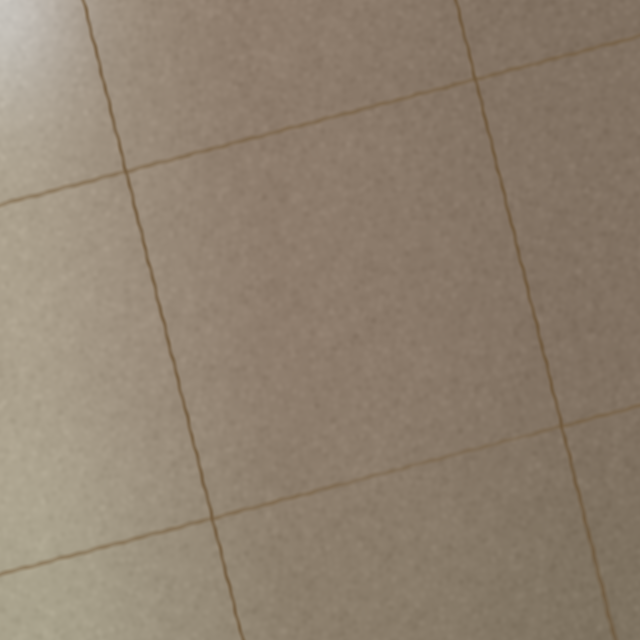
This texture is drawn by a WebGL 2 fragment shader. Its source:

```glsl
#version 300 es
precision highp float;
// Tilted square floor tiles with thin brown joints, under light falling from the left.
// An inverse basis maps the canvas to tile units; joints are distances to whole numbers.
// Cellular noise gives the fine speckle, layered sines the soft mottling and joint wear.
uniform vec2 u_resolution;
out vec4 outColor;

// Layout: one grid corner and the two tile edges, in canvas units
const vec2 CORNER = vec2(0.197, 0.732);
const vec2 EDGE_ACROSS = vec2(0.546, 0.144);
const vec2 EDGE_UP = vec2(-0.135, 0.542);

// Joints: x is the steep set, y the shallow set
const vec2 JOINT_HALF_WIDTH = vec2(0.0026, 0.0030);
const vec2 JOINT_SOFTNESS = vec2(0.0024, 0.0034);
const vec2 JOINT_STRENGTH = vec2(0.84, 0.62);
const float JOINT_WOBBLE = 0.0005;
const vec3 STEEP_JOINT = vec3(0.435, 0.34, 0.22);
const vec3 SHALLOW_JOINT = vec3(0.465, 0.37, 0.245);

// Tile colours from the lit left side to the shaded right side
const vec3 LIT = vec3(0.672, 0.630, 0.553);
const vec3 HALF_LIT = vec3(0.622, 0.568, 0.500);
const vec3 MIDDLE = vec3(0.558, 0.490, 0.427);
const vec3 SHADED = vec3(0.505, 0.443, 0.382);
const vec3 GLARE = vec3(0.12, 0.15, 0.20);
const vec3 LOW_TINT = vec3(-0.012, 0.004, -0.005);
const float LIGHT_SLANT = 0.12;

// Speckle
const float GRAIN_SCALE = 105.0;
const float GRAIN_STRENGTH = 0.036;
const float FLECK_SCALE = 58.0;
const float FLECK_STRENGTH = 0.020;
const float MOTTLE_STRENGTH = 0.004;
const float TILE_VARIATION = 0.004;

vec3 hash3(vec2 p) {
  vec3 q = fract(p.xyx * vec3(0.1031, 0.1030, 0.0973));
  q += dot(q, q.yxz + 33.33);
  return fract((q.xxy + q.yzz) * q.zyx);
}

// Soft spots around scattered cell points, each lighter or darker
float speckle(vec2 p) {
  vec2 cell = floor(p);
  float sum = 0.0;
  for (int j = -1; j <= 1; j++) {
    for (int i = -1; i <= 1; i++) {
      vec2 id = cell + vec2(i, j);
      vec3 h = hash3(id + 200.0);
      vec2 away = p - id - h.xy;
      sum += (h.z - 0.5) * smoothstep(0.9, 0.0, length(away));
    }
  }
  return sum;
}

float layeredSines(vec2 p) {
  float sum = 0.0;
  float weight = 0.5;
  for (int i = 0; i < 4; i++) {
    sum += weight * sin(p.x + 1.7 * sin(p.y)) * cos(p.y - 0.6 * p.x);
    p = mat2(1.5, 1.1, -1.1, 1.5) * p + 2.3;
    weight *= 0.6;
  }
  return sum;
}

// Broad light: a slanted ramp across, a corner glare and a faint low reflection
vec3 litTile(vec2 p) {
  float across = p.x + LIGHT_SLANT * (p.y - 0.5);
  vec3 color = mix(LIT, HALF_LIT, smoothstep(0.0, 0.23, across));
  color = mix(color, MIDDLE, smoothstep(0.15, 0.46, across));
  color = mix(color, SHADED, smoothstep(0.45, 0.98, across));
  vec2 fromCorner = (p - vec2(0.0, 1.0)) / vec2(0.12, 0.17);
  color += GLARE * exp(-dot(fromCorner, fromCorner));
  vec2 fromGleam = (p - vec2(0.0, 0.23)) / vec2(0.20, 0.09);
  color += 0.015 * exp(-dot(fromGleam, fromGleam));
  return color + LOW_TINT * smoothstep(0.5, 0.0, p.y);
}

void main() {
  vec2 p = gl_FragCoord.xy / u_resolution;
  float pixel = 1.0 / min(u_resolution.x, u_resolution.y);
  vec2 grid = inverse(mat2(EDGE_ACROSS, EDGE_UP)) * (p - CORNER);
  vec2 side = vec2(length(EDGE_ACROSS), length(EDGE_UP));

  // Tile surface
  vec3 color = litTile(p);
  float grain = GRAIN_STRENGTH * speckle(grid * side * GRAIN_SCALE);
  grain += FLECK_STRENGTH * speckle(p * FLECK_SCALE + 7.0);
  grain += MOTTLE_STRENGTH * layeredSines(p * 13.0);
  grain += TILE_VARIATION * (hash3(floor(grid) + 40.0).x - 0.5);
  color += grain;

  // Joints with a slight rope-like wobble and uneven wear
  vec2 along = grid.yx * side.yx;
  vec2 wobble = JOINT_WOBBLE * (sin(along * 210.0) + sin(along * 87.0 + 1.0));
  vec2 dist = abs((grid - round(grid)) * side + wobble);
  vec2 soft = JOINT_SOFTNESS + 0.5 * pixel;
  soft.x += 0.0025 * smoothstep(0.6, 1.0, p.x) * smoothstep(0.4, 0.0, p.y);
  vec2 joint = 1.0 - smoothstep(JOINT_HALF_WIDTH - soft, JOINT_HALF_WIDTH + soft, dist);
  vec2 wear = 0.9 + 0.1 * sin(along * 160.0 + 2.0 * sin(along * 43.0));
  wear.y -= 0.28 * smoothstep(-0.3, -0.8, grid.y) * smoothstep(0.15, 0.5, grid.x)
          * smoothstep(1.05, 0.9, grid.x);
  joint *= JOINT_STRENGTH * wear;

  float jointLight = 0.84 + 0.3 * color.g;
  color = mix(color, SHALLOW_JOINT * jointLight, joint.y);
  color = mix(color, STEEP_JOINT * jointLight, joint.x);
  outColor = vec4(clamp(color, 0.0, 1.0), 1.0);
}
```
